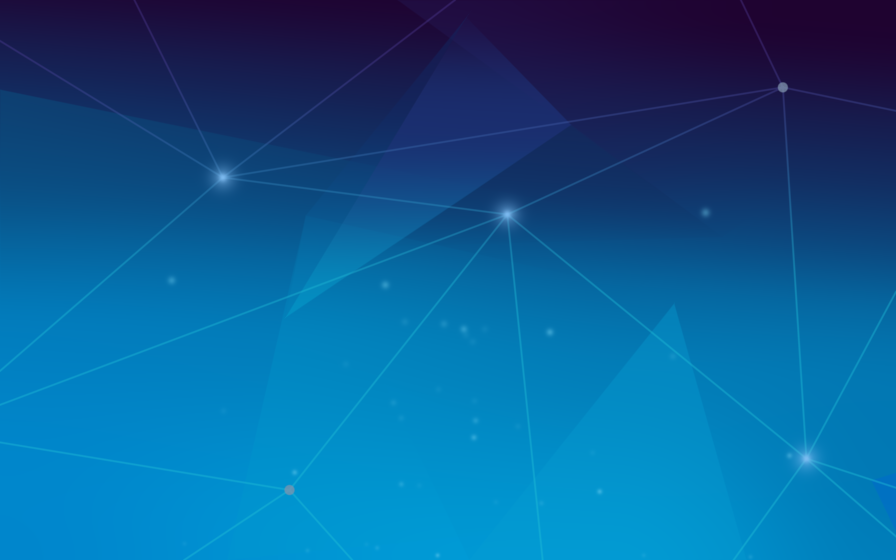
This background is drawn by a WebGL 1 fragment shader. Its source:

```glsl
precision highp float;
// Blue to violet gradient with translucent facets, a linked node network and drifting sparks.
uniform vec2 u_resolution;

float hash(float n) {
  return fract(sin(n * 12.9898) * 43758.547);
}

float cross2(vec2 a, vec2 b) {
  return a.x * b.y - a.y * b.x;
}

// Signed distance to the line a-b, positive on its left side
float side(vec2 p, vec2 a, vec2 b) {
  return cross2(normalize(b - a), p - a);
}

// Smooth coverage of a triangle in either winding
float facet(vec2 p, vec2 a, vec2 b, vec2 c) {
  float winding = sign(cross2(b - a, c - a));
  float inside = min(min(side(p, a, b) * winding, side(p, b, c) * winding), side(p, c, a) * winding);
  float px = 1.0 / u_resolution.y;
  return smoothstep(-px, px, inside);
}

// Thin link with a soft edge
float link(vec2 p, vec2 a, vec2 b) {
  vec2 d = b - a;
  float t = clamp(dot(p - a, d) / dot(d, d), 0.0, 1.0);
  float px = 1.0 / u_resolution.y;
  return 1.0 - smoothstep(0.0, 0.0015 + px, length(p - a - d * t));
}

// Radial halo with a small bright core
float halo(vec2 p, vec2 center) {
  float d = length(p - center);
  return 0.5 * exp(-d * d / 0.0005) + 0.45 * exp(-d * d / 0.00006);
}

float disc(vec2 p, vec2 center) {
  float px = 1.0 / u_resolution.y;
  return 1.0 - smoothstep(0.009 - px, 0.009 + px, length(p - center));
}

vec3 gradient(vec2 p) {
  float t = p.y + 0.08 * (p.x - 0.8);
  vec3 c = mix(vec3(0.0, 0.61, 0.84), vec3(0.01, 0.48, 0.71), smoothstep(0.0, 0.44, t));
  c = mix(c, vec3(0.03, 0.34, 0.56), smoothstep(0.36, 0.65, t));
  c = mix(c, vec3(0.08, 0.14, 0.34), smoothstep(0.5, 0.83, t));
  c = mix(c, vec3(0.12, 0.01, 0.19), smoothstep(0.76, 1.02, t));
  // Deeper blue in both lower corners
  c = mix(c, vec3(0.0, 0.48, 0.78), 0.65 * exp(-4.0 * dot(p, p)));
  return mix(c, vec3(0.0, 0.42, 0.66), 0.6 * smoothstep(1.1, 1.6, p.x) * smoothstep(0.5, 0.1, p.y));
}

vec3 addFacets(vec3 c, vec2 p) {
  float w = facet(p, vec2(0.0, 0.84), vec2(1.29, 0.577), vec2(0.0, -0.2));
  c = mix(c, vec3(0.04, 0.30, 0.49), w * 0.6 * (1.0 - p.x / 1.29) * smoothstep(0.4, 0.75, p.y));
  w = facet(p, vec2(0.71, 1.0), vec2(1.29, 0.577), vec2(1.9, 1.0));
  c = mix(c, vec3(0.14, 0.10, 0.34), w * 0.4 * smoothstep(1.4, 0.75, p.x));
  w = facet(p, vec2(1.02, 0.777), vec2(1.29, 0.577), vec2(0.7, 0.56));
  c = mix(c, vec3(0.07, 0.17, 0.37), w * 0.5 * smoothstep(0.54, 0.7, p.y));
  w = facet(p, vec2(0.833, 0.969), vec2(0.546, 0.615), vec2(0.51, 0.433));
  c = mix(c, mix(vec3(0.02, 0.47, 0.70), vec3(0.07, 0.15, 0.38), smoothstep(0.45, 0.85, p.y)), w * 0.5);
  // Bright beam that dissolves into the violet above
  w = facet(p, vec2(0.833, 0.969), vec2(0.51, 0.433), vec2(1.02, 0.777));
  c = mix(c, mix(vec3(0.02, 0.58, 0.77), vec3(0.11, 0.19, 0.46), smoothstep(0.43, 0.78, p.y)),
    w * 0.75 * smoothstep(1.02, 0.78, p.y));
  w = facet(p, vec2(0.546, 0.615), vec2(0.406, 0.0), vec2(2.4, 0.2));
  c = mix(c, vec3(0.0, 0.60, 0.80), w * 0.32 * smoothstep(1.15, 0.4, p.x) * smoothstep(0.75, 0.3, p.y));
  w = facet(p, vec2(0.688, 0.313), vec2(0.838, 0.0), vec2(1.0, 0.2));
  c = mix(c, vec3(0.0, 0.54, 0.78), w * 0.15);
  w = facet(p, vec2(1.204, 0.458), vec2(0.838, 0.0), vec2(1.333, 0.0));
  c = mix(c, vec3(0.02, 0.60, 0.81), w * 0.42);
  w = facet(p, vec2(1.556, 0.142), vec2(1.62, 0.162), vec2(1.62, 0.01));
  return mix(c, vec3(0.0, 0.43, 0.78), w * 0.7);
}

float network(vec2 p, vec2 a, vec2 b, vec2 c, vec2 d, vec2 e) {
  float n = link(p, a, vec2(0.0, 0.927)) + link(p, a, vec2(0.24, 1.0));
  n += link(p, a, vec2(0.8125, 1.0)) + link(p, a, vec2(0.0, 0.3375));
  n += link(p, a, b) + link(p, a, c) + link(p, b, c) + link(p, b, d) + link(p, b, e) + link(p, c, d);
  n += link(p, b, vec2(0.0, 0.277)) + link(p, b, vec2(0.969, 0.0));
  n += link(p, c, vec2(1.323, 1.0)) + link(p, c, vec2(1.6, 0.802));
  n += link(p, d, vec2(1.6, 0.479)) + link(p, d, vec2(1.6, 0.129));
  n += link(p, d, vec2(1.6, 0.042)) + link(p, d, vec2(1.31, 0.0));
  n += link(p, e, vec2(0.0, 0.21)) + link(p, e, vec2(0.329, 0.0)) + link(p, e, vec2(0.629, 0.0));
  return min(n, 1.0);
}

// Scattered sparks, denser near the bottom and the middle
float sparks(vec2 p) {
  float glow = 0.0;
  for (int i = 0; i < 36; i++) {
    float k = float(i) + 1.0;
    float height = 0.64 * pow(hash(k + 50.3), 1.8);
    float spread = hash(k) + hash(k + 23.1) - 1.0;
    vec2 d = (p - vec2(0.85 + 0.65 * spread, height)) / (0.004 + 0.006 * height);
    glow += (0.08 + 0.4 * pow(hash(k + 91.7), 4.0)) * exp(-dot(d, d));
  }
  return min(glow, 1.0);
}

void main() {
  vec2 p = gl_FragCoord.xy / u_resolution * vec2(1.6, 1.0);
  vec2 a = vec2(0.398, 0.683), b = vec2(0.906, 0.617), c = vec2(1.398, 0.844);
  vec2 d = vec2(1.44, 0.181), e = vec2(0.517, 0.125);
  vec3 color = addFacets(gradient(p), p);
  vec3 linkColor = mix(vec3(0.12, 0.74, 0.84), vec3(0.33, 0.25, 0.62), smoothstep(0.45, 0.95, p.y));
  color = mix(color, linkColor, mix(0.46, 0.36, p.y) * network(p, a, b, c, d, e));
  color = mix(color, vec3(0.45, 0.82, 0.95), sparks(p));
  color = mix(color, vec3(0.50, 0.74, 0.95), min(halo(p, a) + halo(p, b) + halo(p, d), 0.95));
  color = mix(color, vec3(0.50, 0.58, 0.68), 0.75 * (disc(p, c) + disc(p, e)));
  gl_FragColor = vec4(color, 1.0);
}
```
